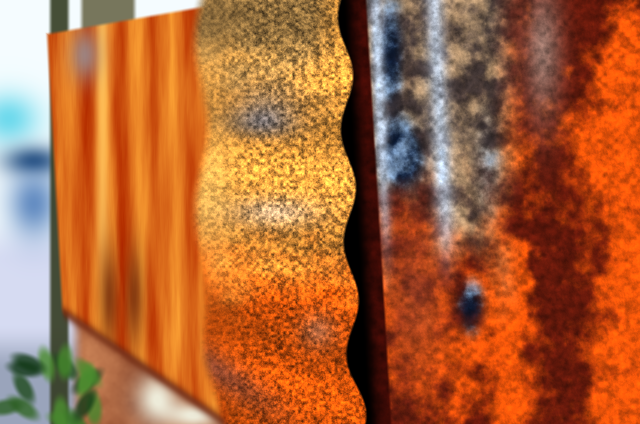
Reproduce this texture procedurally as a Shadertoy shader.

```glsl
// Rusted corrugated metal sheets with a dark wavy gap and a blurred street behind
float hash(vec2 p) {
  return fract(sin(dot(p, vec2(127.1, 311.7))) * 43758.5453);
}

float noise(vec2 p) {
  vec2 i = floor(p), f = fract(p);
  f = f * f * (3. - 2. * f);
  return mix(mix(hash(i), hash(i + vec2(1, 0)), f.x),
             mix(hash(i + vec2(0, 1)), hash(i + vec2(1, 1)), f.x), f.y);
}

float fbm(vec2 p) {
  float sum = 0., amp = .5;
  for (int i = 0; i < 5; i++) {
    sum += amp * noise(p);
    p = mat2(1.6, 1.2, -1.2, 1.6) * p + 3.7;
    amp *= .5;
  }
  return sum;
}

float band(float x, float center, float width) {
  float d = (x - center) / width;
  return exp(-d * d);
}

float blob(vec2 p, float x, float y, float w, float h) {
  return band(p.x, x, w) * band(p.y, y, h);
}

void tint(inout vec3 col, float r, float g, float b, float amount) {
  col = mix(col, vec3(r, g, b), clamp(amount, 0., 1.));
}

vec3 street(vec2 p) {
  vec3 col = mix(vec3(.84, .86, .95), vec3(.96, .99, 1), smoothstep(.38, .5, p.y));
  tint(col, .38, .84, .92, .9 * blob(p, .02, .72, .07, .06));
  tint(col, .08, .25, .45, .9 * blob(p, .08, .62, .07, .035));
  tint(col, .3, .48, .72, .85 * blob(p, .08, .52, .06, .08));
  tint(col, .5, .55, .64, .7 * smoothstep(.24, .12, p.y));
  // Posts
  tint(col, .2, .23, .13, .9 * smoothstep(.028, .015, abs(p.x - .14)));
  tint(col, .38, .37, .25, .85 * smoothstep(.07, .055, abs(p.x - .255)) * step(.5, p.y));
  return col;
}

vec3 footing(vec2 p) {
  vec3 col = mix(vec3(.4, .14, .06), vec3(.95, .66, .45), fbm(p * 9.));
  tint(col, .93, .92, .85, blob(p, .37, .06, .05, .06) + blob(p, .46, .02, .06, .03));
  return col;
}

void leaves(vec2 p, inout vec3 col) {
  for (float k = 0.; k < 16.; k++) {
    vec2 d = p - vec2(.24, .15) * vec2(hash(vec2(k, 1)), hash(vec2(k, 5)));
    float a = 3. * hash(vec2(k, 9));
    d *= mat2(cos(a), -sin(a), sin(a), cos(a));
    float leaf = smoothstep(1.4, .5, length(d / vec2(.04, .018)));
    col = mix(col, mix(vec3(.05, .19, .08), vec3(.38, .68, .22), hash(vec2(k, 3))), .8 * leaf);
  }
}

vec3 farFence(vec2 p) {
  float ridge = .5 + .5 * cos(6.283 * (p.x - .244) / .083);
  float stain = fbm(p * vec2(45, 4));
  vec3 col = mix(vec3(.74, .23, .02), vec3(.98, .62, .2), .55 * ridge + 1.1 * (stain - .3));
  tint(col, 1., .76, .36, .8 * band(p.x, .242, .014) * smoothstep(.2, .5, p.y));
  tint(col, .36, .1, .02, .7 * band(abs(p.x - .287), .03, .022) * band(p.y, .3, .12));
  tint(col, .58, .56, .6, .8 * blob(p, .2, .87, .035, .06));
  return col;
}

vec3 wavySheet(vec2 p, float wave) {
  float patches = fbm(p * vec2(9, 16)), y = p.y + .3 * (patches - .5);
  vec3 col = mix(vec3(.87, .34, .05), vec3(.97, .65, .26), smoothstep(.2, .55, y));
  tint(col, .55, .46, .3, .7 * smoothstep(.7, .95, y) * smoothstep(.83, .72, p.x));
  col *= .93 + .15 * wave;
  tint(col, 1., .78, .4, .7 * blob(p, .49, .54, .06, .15));
  tint(col, .42, .42, .46, .85 * blob(p, .62, .735 + .02 * wave, .08, .045));
  tint(col, .86, .74, .62, .75 * blob(p, .65, .5, .1, .035));
  tint(col, .65, .45, .36, .6 * blob(p, .75, .22, .04, .04));
  float streak = band(p.y + .62 * (p.x - .5), .135, .045);
  tint(col, .46, .25, .2, .8 * streak * smoothstep(.75, .5, p.x));
  float focus = smoothstep(.45, .65, p.x);
  return col * (1.02 + (.6 + focus) * (fbm(p * 140.) - .49));
}

vec3 nearSheet(vec2 p) {
  float patches = fbm(p * vec2(10, 6)), spots = fbm(p * 24. + 7.);
  // Rust, hot along the ridges and dark in the folds
  float flame = blob(p, 1.2, .1, .05, .3) + band(p.x, 1.5, .07);
  float fold = band(p.x, 1.33, .08) + blob(p, 1.13, .08, .04, .15) + smoothstep(.6, 1., p.y);
  float heat = .5 * (patches + spots) + .15 * flame - .1 * fold;
  vec3 col = mix(vec3(.37, .09, .04), vec3(.93, .33, .04), smoothstep(.3, .62, heat));
  tint(col, .5, .22, .15, .65 * blob(p, .98, .3, .08, .22));
  // Bare metal fading towards the bottom
  float bare = smoothstep(1.25, 1.15, p.x) * smoothstep(.3, .6, p.y + .5 * (patches - .5));
  vec3 metal = mix(vec3(.22, .21, .21), vec3(.66, .59, .47), smoothstep(.25, .7, spots));
  col = mix(col, metal, .88 * bare);
  tint(col, .6, .5, .46, .8 * blob(p, 1.28, .88, .045, .17));
  float blue = blob(p, .95, .63, .055, .08) + .8 * blob(p, .92, .87, .04, .16)
             + .8 * blob(p, 1.11, .27, .04, .07) + .4 * blob(p, 1.15, .62, .05, .2);
  vec3 slate = mix(vec3(.03, .08, .17), vec3(.47, .58, .71), smoothstep(.3, .68, spots));
  col = mix(col, slate, smoothstep(.15, .65, blue * (.4 + spots)));
  // Pale ridges
  float ridge = band(p.x + .05 * p.y, 1.073, .022) * smoothstep(.3, .55, p.y);
  float rim = band(p.x + .045 * p.y, .93, .015) * smoothstep(.25, .75, p.y);
  tint(col, .76, .83, .92, (.85 * ridge + rim) * (.45 + spots));
  return col * (.62 + .82 * fbm(p * 75.));
}

void mainImage(out vec4 fragColor, in vec2 fragCoord) {
  vec2 p = fragCoord / iResolution.y;
  float down = 1. - p.y, soft = .004;
  vec3 col = street(p);
  // Far fence above its slanted footing
  float above = p.y - .367 + .685 * p.x, below = .9 + .174 * p.x - p.y;
  col = mix(col, footing(p), smoothstep(.16, .2, p.x) * smoothstep(.02, -.01, above));
  leaves(p, col);
  float fence = smoothstep(-.006, .006, min(p.x - .107 - .055 * down, below));
  col = mix(col, farFence(p), fence * smoothstep(-.012, .012, above));
  tint(col, .4, .13, .05, .7 * fence * band(above, 0., .015));
  // Rippled sheet with its scalloped edge
  float phase = 6.283 * (down - .176) / .265;
  float edge = .812 + .025 * down + .016 * cos(phase) + .012 * smoothstep(.85, 1., down);
  float seam = .475 - .015 * cos(15.7 * (down - .5)) + .06 * smoothstep(.75, 1., down);
  vec3 sheet = wavySheet(p, cos(phase + 9. * down * (edge - p.x)));
  col = mix(col, sheet, smoothstep(-.018, .018, p.x - seam));
  // Dark gap, then the near sheet
  float rim = p.x - .863 - .06 * down;
  vec3 gap = vec3(.24, .04, .02) * (.5 + fbm(p * 50.)) * smoothstep(-.055, -.015, rim);
  col = mix(col, gap, smoothstep(-soft, soft, p.x - edge));
  col = mix(col, nearSheet(p), smoothstep(-soft, soft, rim));
  fragColor = vec4(clamp(col, 0., 1.), 1);
}
```
